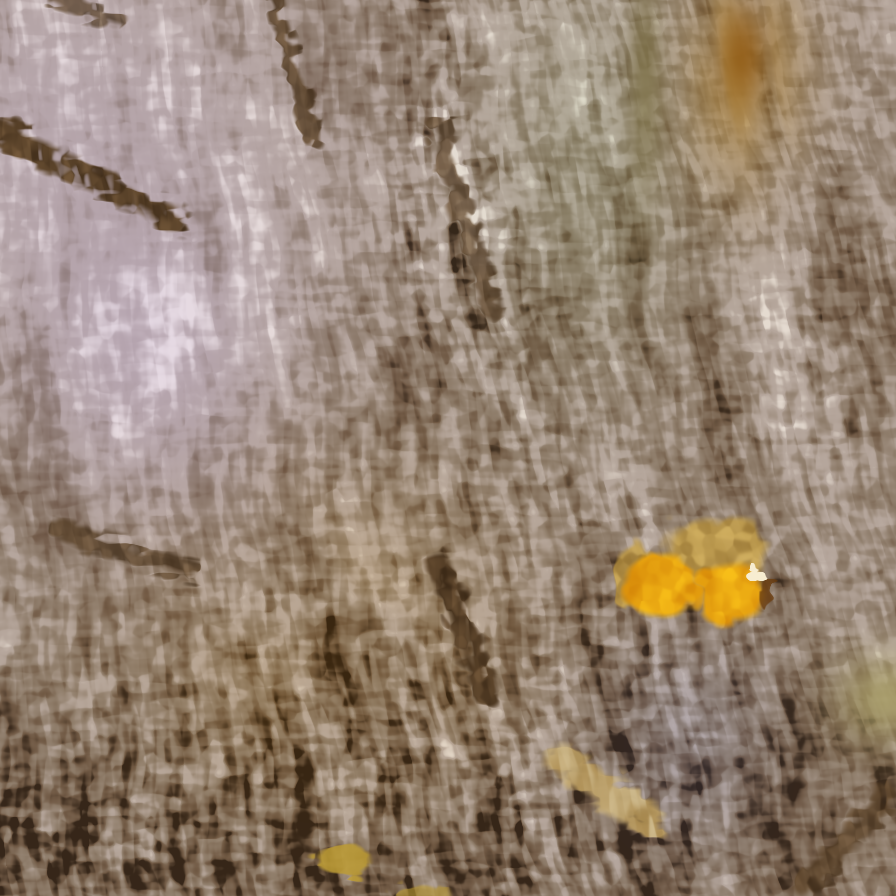
Give the GLSL for this texture, as a Shadertoy shader.

```glsl
// Weathered oil paint on canvas: grey, lavender and umber streaks, scratchy
// dark strokes and a thick yellow dab. Smooth cellular noise, stretched along
// leaning brush lines, breaks up a broad tone map that drives a colour ramp.

vec3 hash3(vec2 p) {
    vec3 q = fract(vec3(p.xyx) * vec3(0.1031, 0.1030, 0.0973));
    q += dot(q, q.yxz + 33.33);
    return fract((q.xxy + q.yzz) * q.zyx);
}

// Smooth cellular noise: random cell values blended by distance
float cells(vec2 p) {
    vec2 base = floor(p);
    float sum = 0.0, total = 0.0;
    for (int y = -1; y <= 1; y++)
    for (int x = -1; x <= 1; x++) {
        vec2 id = base + vec2(x, y);
        vec3 rnd = hash3(id + 57.0);
        vec2 d = id + rnd.xy - p;
        float weight = exp(-7.0 * dot(d, d));
        sum += weight * rnd.z;
        total += weight;
    }
    return sum / total;
}

// Soft elliptical patch
float glow(vec2 p, vec2 centre, vec2 radius) {
    vec2 d = (p - centre) / radius;
    return exp(-dot(d, d));
}

// Brush mark between two points; p is already roughened
float stroke(vec2 p, vec2 a, vec2 b, float width) {
    vec2 along = b - a;
    float h = clamp(dot(p - a, along) / dot(along, along), 0.0, 1.0);
    return 1.0 - smoothstep(width * 0.45, width, length(p - a - along * h));
}

// Firm-edged dab of paint
float dab(vec2 p, vec2 centre, vec2 radius) {
    return 1.0 - smoothstep(0.82, 1.12, length((p - centre) / radius));
}

vec3 paintRamp(float t) {
    vec3 c = mix(vec3(0.21, 0.15, 0.10), vec3(0.44, 0.35, 0.27), smoothstep(0.0, 0.27, t));
    c = mix(c, vec3(0.56, 0.49, 0.42), smoothstep(0.22, 0.48, t));
    c = mix(c, vec3(0.71, 0.65, 0.61), smoothstep(0.44, 0.76, t));
    return mix(c, vec3(0.90, 0.86, 0.82), smoothstep(0.76, 1.08, t));
}

void mainImage(out vec4 fragColor, in vec2 fragCoord) {
    vec2 uv = fragCoord / iResolution.xy;

    // Brush lines lean left at the top, more so towards the right
    vec2 lean = vec2(uv.x + uv.y * (0.06 + 0.24 * uv.x), uv.y);
    lean.x += 0.006 * sin(uv.y * 13.0 + uv.x * 9.0) + 0.003 * sin(uv.y * 31.0);

    // Noise layers
    float cloud = cells(uv * vec2(8.0, 6.0));
    float broad = cells(lean * vec2(24.0, 5.0));
    float streak = cells(lean * vec2(66.0, 13.0));
    float bristle = cells(lean * vec2(135.0, 32.0) + 11.0);
    float speck = cells(uv * vec2(88.0, 82.0) + 5.0);
    float thread = cells(uv * vec2(36.0, 125.0) + 23.0);
    float weave = sin(uv.x * 560.0 + 2.0 * cloud) + sin(uv.y * 600.0 + 2.0 * broad);

    // Broad light and dark areas
    float paleCorner = glow(uv, vec2(0.06, 0.85), vec2(0.30, 0.27));
    float palePatch = glow(uv, vec2(0.17, 0.58), vec2(0.15, 0.17));
    float darkColumn = glow(lean, vec2(0.65, 0.76), vec2(0.08, 0.24));
    float darkCorner = glow(uv, vec2(0.13, 0.06), vec2(0.20, 0.15));
    float paleRidge = glow(lean, vec2(1.06, 0.62), vec2(0.06, 0.15));
    float tone = 0.42 + 0.13 * uv.y + 0.22 * paleCorner + 0.22 * palePatch
        - 0.11 * darkColumn - 0.14 * darkCorner + 0.16 * paleRidge
        - 0.15 * glow(uv, vec2(0.43, 0.52), vec2(0.045, 0.13))
        - 0.10 * glow(lean, vec2(0.90, 0.58), vec2(0.06, 0.17))
        - 0.07 * glow(uv, vec2(0.55, 0.10), vec2(0.25, 0.18));

    // Relief is strongest in the scraped column and along the bottom
    float rough = 0.60 + 0.50 * darkColumn + 0.45 * darkCorner + 0.25 * paleRidge
        + 0.35 * glow(uv, vec2(0.58, 0.12), vec2(0.28, 0.25))
        - 0.25 * paleCorner - 0.15 * palePatch;
    tone += 0.20 * (cloud - 0.5) + 0.24 * (broad - 0.5);
    tone += rough * (0.42 * (streak - 0.5) + 0.40 * (bristle - 0.5)
        + 0.42 * (speck - 0.5) + 0.32 * (thread - 0.5) + 0.022 * weave);
    vec3 color = paintRamp(tone);

    // Lavender, umber and green-grey casts
    color += vec3(0.0, -0.005, 0.055) * (paleCorner + palePatch);
    color += vec3(0.02, 0.0, -0.05) * glow(uv, vec2(0.36, 0.28), vec2(0.20, 0.18)) * (0.5 + cloud);
    color += vec3(-0.02, 0.01, -0.02) * glow(uv, vec2(0.66, 0.82), vec2(0.12, 0.22));
    color += vec3(-0.02, 0.0, 0.05) * glow(uv, vec2(0.77, 0.17), vec2(0.10, 0.12));

    // Thin ochre and olive smears
    float ochre = glow(uv, vec2(0.83, 0.92), vec2(0.065, 0.12)) * (0.35 + 0.6 * broad);
    color = mix(color, vec3(0.66, 0.50, 0.22), ochre);
    color = mix(color, vec3(0.56, 0.34, 0.06), 0.75 * glow(uv, vec2(0.83, 0.94), vec2(0.025, 0.05)));
    color = mix(color, vec3(0.42, 0.37, 0.18), 0.6 * glow(uv, vec2(0.72, 0.91), vec2(0.018, 0.12)));
    color = mix(color, vec3(0.68, 0.64, 0.42), 0.8 * glow(uv, vec2(0.99, 0.22), vec2(0.055, 0.05)));

    // Scratchy dark strokes
    vec2 rag = uv + 0.018 * (vec2(speck, thread) - 0.5);
    float dark = stroke(rag, vec2(0.00, 0.855), vec2(0.195, 0.755), 0.019);
    dark = max(dark, 0.8 * stroke(rag, vec2(0.06, 0.41), vec2(0.215, 0.362), 0.014));
    dark = max(dark, stroke(rag, vec2(0.49, 0.375), vec2(0.54, 0.23), 0.018));
    dark = max(dark, 0.85 * stroke(rag, vec2(0.305, 1.0), vec2(0.347, 0.85), 0.013));
    dark = max(dark, 0.75 * stroke(rag, vec2(0.49, 0.86), vec2(0.55, 0.65), 0.015));
    dark = max(dark, 0.7 * stroke(rag, vec2(0.06, 1.0), vec2(0.14, 0.975), 0.012));
    dark = max(dark, 0.85 * stroke(rag, vec2(0.99, 0.11), vec2(0.90, 0.01), 0.018));
    vec3 umber = mix(vec3(0.22, 0.15, 0.08), vec3(0.46, 0.35, 0.23), 0.6 * speck + 0.4 * bristle);
    color = mix(color, umber, dark * smoothstep(0.05, 0.45, streak + 0.5 * speck));

    // Thick yellow dab with glints, and smaller pale dabs
    vec2 thick = uv + 0.022 * (vec2(cells(uv * 38.0), cells(uv * 38.0 + 70.0)) - 0.5);
    float crust = max(dab(thick, vec2(0.80, 0.385), vec2(0.062, 0.042)),
        dab(thick, vec2(0.70, 0.355), vec2(0.022, 0.038)));
    float gold = max(dab(thick, vec2(0.742, 0.348), vec2(0.042, 0.036)),
        dab(thick, vec2(0.818, 0.340), vec2(0.042, 0.040)));
    color = mix(color, mix(vec3(0.62, 0.48, 0.20), vec3(0.83, 0.69, 0.35), speck), 0.9 * crust);
    color = mix(color, mix(vec3(0.83, 0.52, 0.03), vec3(0.98, 0.76, 0.10), 0.5 * speck + 0.5 * cells(uv * 45.0)), gold);
    color = mix(color, vec3(0.42, 0.24, 0.06), 0.8 * dab(rag, vec2(0.853, 0.336), vec2(0.010, 0.018)));
    color = mix(color, vec3(0.97, 0.93, 0.82), dab(rag, vec2(0.845, 0.358), vec2(0.008, 0.009)));
    float pale = stroke(rag, vec2(0.63, 0.152), vec2(0.725, 0.082), 0.025);
    color = mix(color, mix(vec3(0.70, 0.57, 0.32), vec3(0.84, 0.76, 0.57), bristle), 0.9 * pale);
    float lowYellow = max(dab(rag, vec2(0.385, 0.036), vec2(0.033, 0.018)),
        0.7 * dab(rag, vec2(0.47, 0.0), vec2(0.03, 0.016)));
    color = mix(color, vec3(0.74, 0.61, 0.20), 0.85 * lowYellow);

    fragColor = vec4(clamp(color, 0.0, 1.0), 1.0);
}
```
